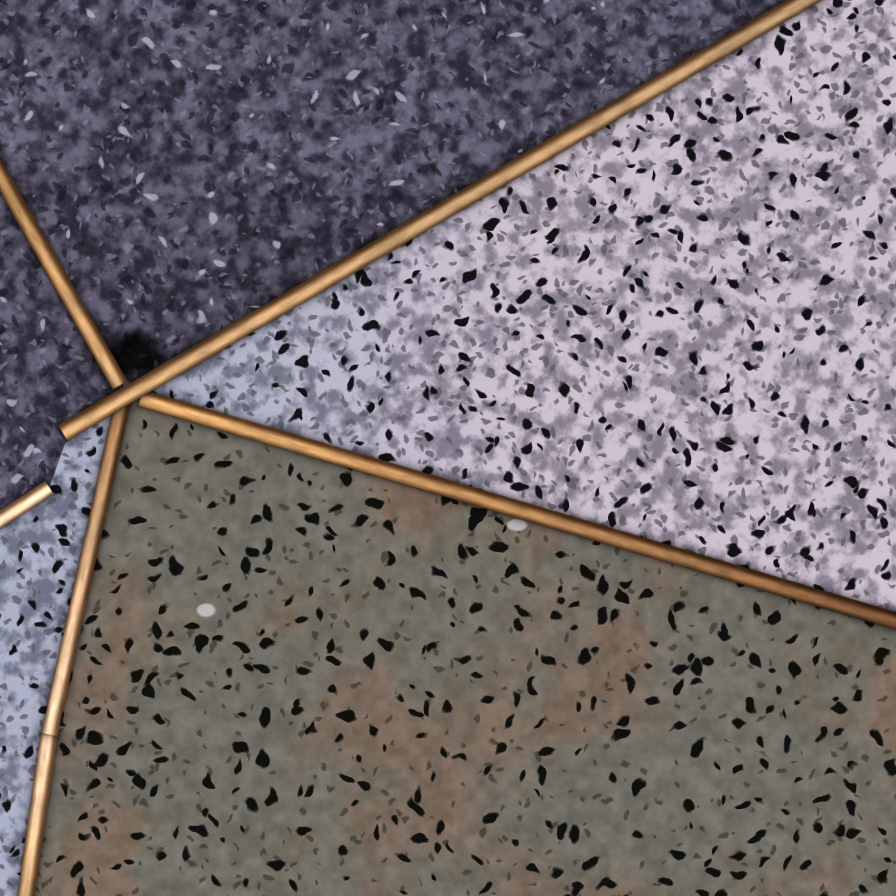
Give the GLSL for this texture, as a Shadertoy shader.

```glsl
// Terrazzo floor: dark, pale and olive stone panels divided by thin copper inlays.

float hash(vec2 p) {
    vec3 q = fract(vec3(p.xyx) * 0.1031);
    q += dot(q, q.yzx + 33.33);
    return fract((q.x + q.y) * q.z);
}

float noise(vec2 p) {
    vec2 i = floor(p), f = fract(p);
    f = f * f * (3.0 - 2.0 * f);
    return mix(mix(hash(i), hash(i + vec2(1, 0)), f.x),
               mix(hash(i + vec2(0, 1)), hash(i + vec2(1, 1)), f.x), f.y);
}

float fbm(vec2 p) {
    float sum = 0.0, amp = 0.5;
    for (int i = 0; i < 4; i++) {
        sum += amp * noise(p);
        p = mat2(1.6, 1.2, -1.2, 1.6) * p + 7.3;
        amp *= 0.5;
    }
    return sum / 0.9375;
}

// Coverage of scattered angular chips; radius is a fraction of a cell
float chips(vec2 p, float cells, float radius, float share, float seed, float px) {
    vec2 q = p * cells;
    q += 0.35 * (vec2(noise(q * 2.3 + seed), noise(q * 2.3 + seed + 41.0)) - 0.5);
    vec2 home = floor(q);
    float d = 9.0;
    for (int y = -1; y <= 1; y++)
    for (int x = -1; x <= 1; x++) {
        vec2 id = home + vec2(x, y), key = id + seed + 100.0;
        if (hash(key + 3.1) > share) continue;
        vec2 r = q - id - vec2(hash(key), hash(key + 17.7));
        float turn = 6.283 * hash(key + 29.3);
        r = mat2(cos(turn), -sin(turn), sin(turn), cos(turn)) * r;
        r = abs(r * vec2(0.72, 1.25));
        float size = radius * mix(0.5, 1.25, hash(key + 53.9));
        d = min(d, max(max(r.x, r.y), (r.x + r.y) * 0.75) - size);
    }
    float soft = cells * px * 0.8 + 0.025;
    return 1.0 - smoothstep(-soft, soft, d);
}

// Signed distance to the line a-b, positive on its left
float side(vec2 p, vec2 a, vec2 b) {
    vec2 dir = normalize(b - a);
    return dot(p - a, vec2(-dir.y, dir.x));
}

float pebble(vec2 p, vec2 center, vec2 radii) {
    return 1.0 - smoothstep(0.7, 1.15, length((p - center) / radii));
}

vec3 darkStone(vec2 p, float px) {
    vec3 c = mix(vec3(0.17, 0.16, 0.21), vec3(0.41, 0.39, 0.47), smoothstep(0.2, 0.8, fbm(p * 85.0)));
    c *= 0.82 + 0.36 * fbm(p * 7.0);
    c = mix(c, vec3(0.10, 0.09, 0.13), 0.6 * chips(p, 52.0, 0.22, 0.5, 11.0, px));
    c = mix(c, vec3(0.53, 0.52, 0.61), 0.6 * chips(p, 65.0, 0.18, 0.45, 23.0, px));
    return mix(c, vec3(0.75, 0.74, 0.80), 0.75 * chips(p, 30.0, 0.13, 0.3, 37.0, px));
}

vec3 paleStone(vec2 p, float px) {
    vec3 c = mix(vec3(0.51, 0.49, 0.54), vec3(0.79, 0.76, 0.80), smoothstep(0.25, 0.65, fbm(p * 75.0)));
    c *= mix(vec3(0.86, 0.92, 0.98), vec3(1.03, 1.0, 1.02), smoothstep(0.15, 0.65, p.x));
    c = mix(c, vec3(0.35, 0.34, 0.38), 0.75 * chips(p, 72.0, 0.24, 0.6, 59.0, px));
    return mix(c, vec3(0.07, 0.065, 0.08), chips(p, 42.0, 0.20, 0.55, 71.0, px));
}

vec3 oliveStone(vec2 p, float px) {
    vec3 c = mix(vec3(0.36, 0.355, 0.32), vec3(0.51, 0.50, 0.465), fbm(p * 80.0));
    c = mix(c, c * vec3(1.1, 0.96, 0.91), smoothstep(0.45, 0.75, fbm(p * 9.0 + 4.0)));
    c = mix(c, vec3(0.20, 0.20, 0.18), 0.65 * chips(p, 65.0, 0.20, 0.35, 83.0, px));
    c = mix(c, vec3(0.06, 0.06, 0.055), chips(p, 38.0, 0.22, 0.62, 97.0, px));
    float pale = pebble(p, vec2(0.577, 0.414), vec2(0.012, 0.007))
               + pebble(p, vec2(0.230, 0.319), vec2(0.011, 0.008));
    return mix(c, vec3(0.74, 0.72, 0.73), pale);
}

// Rounded metal strip with a soft contact shadow
vec3 inlay(vec3 ground, vec2 p, vec2 a, vec2 b, float halfWidth, vec3 startTone, vec3 endTone, float px) {
    float span = length(b - a), along = dot(p - a, (b - a) / span);
    float across = side(p, a, b);
    float d = max(abs(across) - halfWidth, max(-along, along - span));
    float v = across / halfWidth;
    vec3 metal = mix(startTone, endTone, clamp(along / span, 0.0, 1.0));
    float ridge = 1.0 - smoothstep(0.15, 1.0, abs(v + 0.15));
    metal *= mix(vec3(0.42, 0.34, 0.27), vec3(1.12), ridge);
    metal *= 0.80 + 0.4 * fbm(vec2(along * 55.0, v * 1.8) + a * 30.0);
    ground *= 1.0 - 0.5 * exp(-max(d, 0.0) / 0.004);
    return mix(ground, metal, 1.0 - smoothstep(-px, px, d));
}

void mainImage(out vec4 fragColor, in vec2 fragCoord) {
    vec2 p = fragCoord / iResolution.xy;
    float px = 1.0 / iResolution.y;

    // Inlay end points
    vec2 riseA = vec2(0.070, 0.517), riseB = vec2(0.920, 1.013);
    vec2 fallA = vec2(0.157, 0.556), fallB = vec2(1.020, 0.301);
    vec2 stemA = vec2(0.137, 0.552), stemB = vec2(0.055, 0.180), stemC = vec2(0.026, -0.020);
    vec2 stubA = vec2(-0.020, 0.407), stubB = vec2(0.055, 0.456);

    // Stone panels
    float olive = min(-side(p, fallA, fallB), min(side(p, stemA, stemB), side(p, stemB, stemC)));
    float dark = max(side(p, riseA, riseB), min(side(p, stubA, stubB), side(p, stubB, vec2(0.078, 0.520))));
    vec3 color = paleStone(p, px);
    color = mix(color, oliveStone(p, px), smoothstep(-px, px, olive));
    color = mix(color, darkStone(p, px), smoothstep(-px, px, dark));

    // Grime around the joint
    vec2 grime = (p - vec2(0.145, 0.603)) / vec2(0.048, 0.030);
    color *= 1.0 - 0.85 * (1.0 - smoothstep(0.4, 1.2, length(grime) + 0.5 * (fbm(p * 40.0) - 0.5)));

    // Copper inlays, the long rising one on top
    vec3 tan_ = vec3(0.78, 0.62, 0.44), brown = vec3(0.45, 0.31, 0.21), bright = vec3(0.98, 0.84, 0.70);
    color = inlay(color, p, fallA, fallB, 0.0095, vec3(0.86, 0.66, 0.43), brown, px);
    color = inlay(color, p, stubA, stubB, 0.0085, bright, bright, px);
    color = inlay(color, p, stemB, stemC, 0.0095, bright, tan_, px);
    color = inlay(color, p, stemA, stemB, 0.0090, vec3(0.62, 0.46, 0.31), bright, px);
    color = inlay(color, p, vec2(-0.020, 0.840), vec2(0.134, 0.570), 0.0095, vec3(0.66, 0.50, 0.32), tan_, px);
    color = inlay(color, p, riseA, riseB, 0.0100, tan_, vec3(0.68, 0.55, 0.41), px);
    fragColor = vec4(color, 1.0);
}
```
